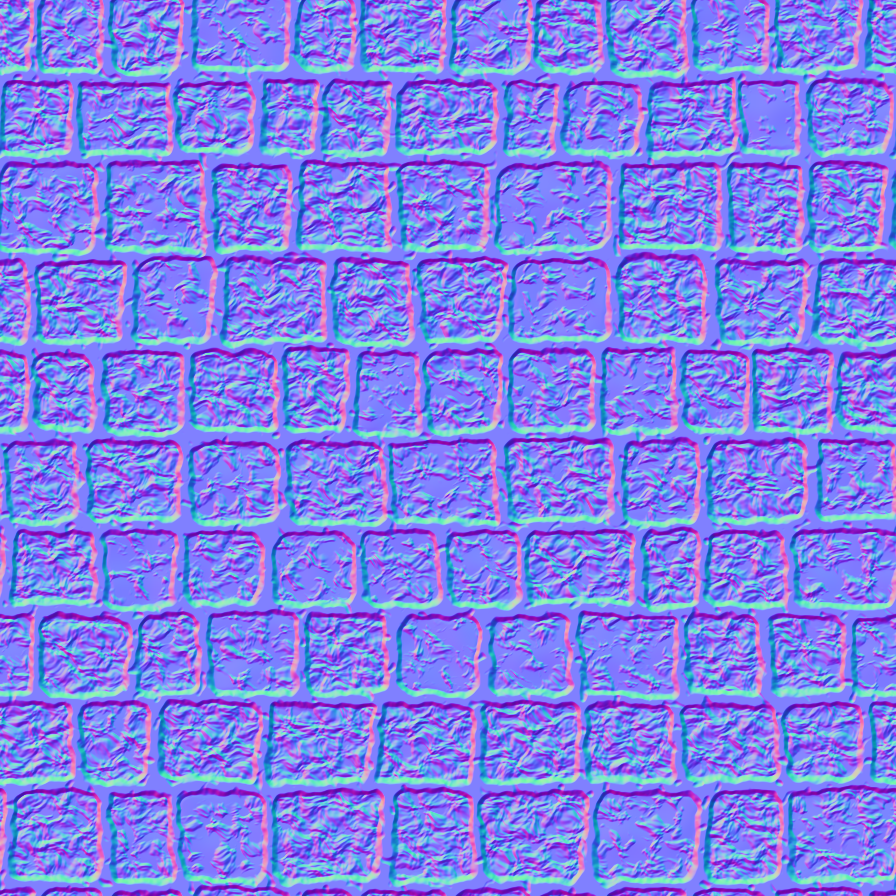
Give the GLSL for this texture map, as a three.js fragment shader.

```glsl
varying vec2 vUv;

#define ROWS 10.0        // courses of stone up the tile
#define MIN_STONES 9.0   // fewest stones in a course
#define ROW_SHIFT 0.16   // height of the lowest joint, in rows
#define ROW_JITTER 0.08
#define COL_JITTER 0.19
#define GAP 0.012        // least half width of a joint
#define BEVEL 0.068      // width of the sloping stone edge
#define STONE_RISE 0.09
#define ROUGHNESS 0.066
#define GRIT 0.045       // height of crumbs in the joints
#define STEP 0.009       // half span of the slope samples

float hash(vec2 p) {
  return fract(sin(dot(p, vec2(127.1, 311.7))) * 43758.5);
}

float corner(vec2 cell, vec2 offset, vec2 f, vec2 period) {
  float a = 6.2832 * hash(mod(cell + offset, period) + 0.37);
  return dot(vec2(cos(a), sin(a)), f - offset);
}

// Gradient noise that tiles with the canvas; p is in rows
float noise(vec2 p, vec2 freq) {
  vec2 x = p * freq, cell = floor(x), f = x - cell, period = ROWS * freq;
  vec2 s = f * f * f * (f * (f * 6.0 - 15.0) + 10.0);
  float low = mix(corner(cell, vec2(0, 0), f, period), corner(cell, vec2(1, 0), f, period), s.x);
  float high = mix(corner(cell, vec2(0, 1), f, period), corner(cell, vec2(1, 1), f, period), s.x);
  return mix(low, high, s.y);
}

float softMin(float a, float b, float k) {
  float h = max(k - abs(a - b), 0.0) / k;
  return min(a, b) - 0.25 * h * h * k;
}

float rowEdge(float k) {
  return k + ROW_SHIFT + ROW_JITTER * (2.0 * hash(vec2(mod(k, ROWS), 7.3)) - 1.0);
}

// Upright joint, shifted and slanted at random
float colEdge(float k, float count, float row, float height) {
  vec2 id = vec2(mod(k, count), row);
  float slant = (hash(id + 31.7) - 0.5) * 0.16 * (height - 0.5);
  return k + COL_JITTER * (2.0 * hash(id + 3.1) - 1.0) + slant;
}

float surface(vec2 p) {
  // Uneven outlines
  vec2 q = p;
  q.y += 0.06 * noise(p, vec2(1.0));
  q += 0.05 * vec2(noise(p, vec2(5.0)), noise(p + 3.5, vec2(5.0)));
  q += 0.016 * noise(p, vec2(13.0));

  // Course
  float r = floor(q.y - ROW_SHIFT);
  if (q.y < rowEdge(r)) r -= 1.0;
  else if (q.y > rowEdge(r + 1.0)) r += 1.0;
  float bottom = rowEdge(r), top = rowEdge(r + 1.0);
  float fy = (q.y - bottom) / (top - bottom);
  float row = mod(r, ROWS);

  // Stone within the course
  float count = MIN_STONES + floor(hash(vec2(row, 2.9)) * 2.6);
  float u = q.x / ROWS * count + hash(vec2(row, 5.7));
  float c = floor(u);
  if (u < colEdge(c, count, row, fy)) c -= 1.0;
  else if (u > colEdge(c + 1.0, count, row, fy)) c += 1.0;
  float left = colEdge(c, count, row, fy), right = colEdge(c + 1.0, count, row, fy);
  float fx = (u - left) / (right - left);
  vec2 id = vec2(mod(c, count), row);

  // Distance inside a rounded, slightly tilted block
  vec4 gap = GAP + 0.042 * vec4(hash(id + 11.1), hash(id + 12.3), hash(id + 13.7), hash(id + 14.9));
  float tilt = 0.06 * (hash(id + 17.3) - 0.5) * (fx - 0.5);
  float dx = min(u - left - gap.x, right - u - gap.y) * ROWS / count;
  float dy = min(q.y - bottom - gap.z + tilt, top - q.y - gap.w - tilt);
  float radius = mix(0.08, 0.2, hash(id + 19.1));
  vec2 a = radius - vec2(dx, dy);
  float d = radius - length(max(a, 0.0)) - min(max(a.x, a.y), 0.0);

  // Steeper bevel at the top than at the bottom
  float bevel = BEVEL * mix(1.15, 0.8, smoothstep(0.1, 0.9, fy));
  float body = smoothstep(0.0, bevel, d);

  // Chipped face, levelled off above a limit set per stone
  vec2 w = p + 0.1 * vec2(noise(p + 2.3, vec2(4.0)), noise(p + 5.9, vec2(4.0)));
  float chips = noise(w, vec2(5.0, 6.0)) + 0.65 * noise(w + 1.7, vec2(10.0, 13.0))
              + 0.27 * noise(w + 4.3, vec2(21.0, 26.0));
  float limit = mix(-0.22, 0.55, sqrt(hash(id + 23.9))) + 0.4 * noise(p + 6.1, vec2(2.0));
  float face = ROUGHNESS * softMin(chips, limit, 0.12) * smoothstep(0.0, 1.6 * bevel, d);

  // Crumbs lying in the joints
  float crumbs = GRIT * smoothstep(0.2, 0.65, noise(p + 8.3, vec2(8.0))) * (1.0 - body);
  return STONE_RISE * body + face + crumbs;
}

void main() {
  vec2 p = vUv * ROWS;
  vec2 e = vec2(STEP, 0.0);
  vec2 slope = vec2(surface(p + e.xy) - surface(p - e.xy),
                    surface(p + e.yx) - surface(p - e.yx)) / (2.0 * STEP);
  // Green points down the canvas
  vec3 normal = normalize(vec3(-slope.x, 1.2 * slope.y, 1.0));
  gl_FragColor = vec4(0.5 + 0.5 * normal, 1.0);
}
```
